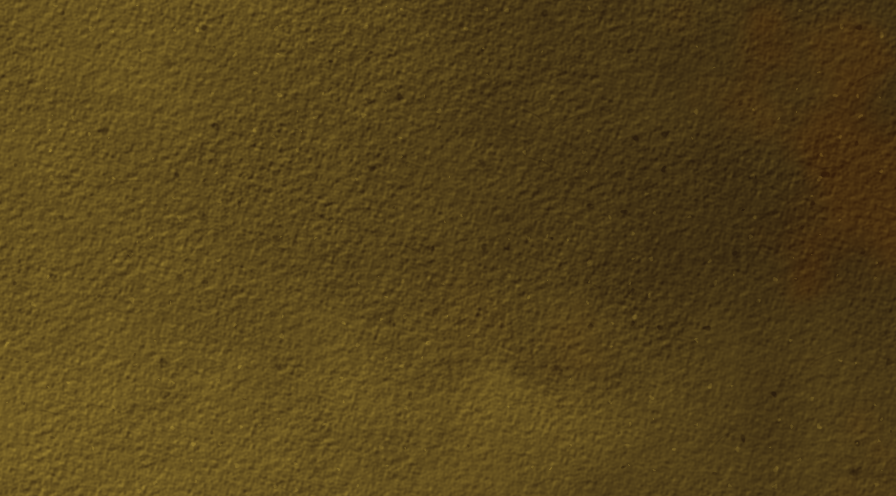
Reproduce this texture procedurally as a Shadertoy shader.

```glsl
// Rough earthen plaster in dark ochre: raking light over sandy grain, pits and scratches.

const vec3 SHADOW = vec3(0.25, 0.188, 0.075);
const vec3 OCHRE = vec3(0.51, 0.42, 0.16);
const vec3 RUST = vec3(0.035, 0.0, -0.012);
const vec2 TO_LIGHT = vec2(-0.6, 0.8);
const float GRAIN_SCALE = 105.0;    // grains per canvas height
const float GRAIN_CONTRAST = 0.62;
const float LUMP_SCALE = 26.0;
const float LUMP_CONTRAST = 0.36;
const float LUMP_ANGLE = 0.5;
const float PIT_SCALE = 13.0;
const float FLECK_SCALE = 24.0;
const int SCRATCHES = 22;

float hash(vec2 p) {
    vec3 q = fract(p.xyx * vec3(0.1031, 0.1030, 0.0973));
    q += dot(q, q.yzx + 33.33);
    return fract((q.x + q.y) * q.z);
}

vec2 hash2(vec2 p) {
    return vec2(hash(p), hash(p + 71.7));
}

float noise(vec2 p) {
    vec2 i = floor(p), f = fract(p);
    f = f * f * (3.0 - 2.0 * f);
    return mix(mix(hash(i), hash(i + vec2(1, 0)), f.x),
               mix(hash(i + vec2(0, 1)), hash(i + vec2(1, 1)), f.x), f.y);
}

mat2 rotate(float a) {
    return mat2(cos(a), -sin(a), sin(a), cos(a));
}

float fbm(vec2 p) {
    float sum = 0.0, amp = 0.5;
    for (int i = 0; i < 5; i++) {
        sum += amp * noise(p);
        p = rotate(0.6) * p * 2.03 + 17.3;
        amp *= 0.5;
    }
    return sum;
}

// Sandy surface: round grains of two sizes
float grainHeight(vec2 p) {
    vec2 q = rotate(0.35) * p * GRAIN_SCALE;
    return noise(q) + 0.5 * noise(rotate(0.9) * q * 1.8 + 40.0);
}

// Trowelled lumps, drawn out along a rising diagonal
float lumpHeight(vec2 p) {
    vec2 q = rotate(-LUMP_ANGLE) * p * LUMP_SCALE;
    q = transpose(rotate(LUMP_ANGLE * 2.0)) * rotate(LUMP_ANGLE * 2.0) * q;
    return fbm(q * vec2(0.65, 1.2) + 9.0);
}

// Ragged dots, at most one per cell
float scatter(vec2 p, float share, float radius, float seed) {
    p += 0.12 * (vec2(noise(p * 7.0), noise(p * 7.0 + 31.0)) - 0.5);
    vec2 cell = floor(p);
    vec2 centre = 0.25 + 0.5 * hash2(cell + seed);
    float size = radius * (0.5 + hash(cell + seed + 5.0));
    float present = step(hash(cell + seed + 13.0), share);
    return present * (1.0 - smoothstep(0.4, 1.3, length(fract(p) - centre) / size));
}

// Broad light: bright left and foot, dark upper right
float broadTone(vec2 uv, vec2 p) {
    float drift = fbm(p * 3.0 + 4.0) - 0.5;
    float tone = 0.56 - 0.5 * smoothstep(0.0, 0.9, uv.x + 0.12 * drift);
    tone += 0.18 * (1.0 - smoothstep(0.16, 0.46, uv.y + 0.4 * drift));
    vec2 worn = (uv - vec2(0.57, 0.2)) / vec2(0.17, 0.18);
    tone += 0.22 * exp(-dot(worn, worn)) * smoothstep(0.3, 0.6, fbm(p * 7.0));
    vec2 dusk = (uv - vec2(0.84, 0.62)) / vec2(0.2, 0.3);
    tone -= 0.07 * exp(-dot(dusk, dusk));
    return tone + 0.32 * drift + 0.2 * (fbm(p * 9.0 + 20.0) - 0.5);
}

// Fine, slightly bowed scratches
float scratches(vec2 p, float aspect) {
    float mark = 0.0;
    for (int i = 0; i < SCRATCHES; i++) {
        vec2 id = vec2(float(i), 3.0);
        vec2 q = p - hash2(id) * vec2(aspect, 1.0);
        q = rotate(mix(-0.6, 0.8, hash(id + 8.0))) * q;
        float reach = mix(0.04, 0.14, hash(id + 19.0));
        q.y += 1.2 * q.x * q.x + 0.012 * (noise(q * 35.0) - 0.5);
        float line = 1.0 - smoothstep(0.0006, 0.004, abs(q.y));
        mark = max(mark, line * (1.0 - smoothstep(0.4, 1.0, abs(q.x) / reach)));
    }
    return mark;
}

void mainImage(out vec4 fragColor, in vec2 fragCoord) {
    vec2 uv = fragCoord / iResolution.xy;
    vec2 p = fragCoord / iResolution.y;
    float tone = broadTone(uv, p);

    // Relief: slopes that face the light are brighter
    float grain = grainHeight(p) - grainHeight(p + TO_LIGHT * 0.5 / GRAIN_SCALE);
    float lump = lumpHeight(p) - lumpHeight(p + TO_LIGHT * 0.3 / LUMP_SCALE);
    float roughness = mix(1.0, 0.62, smoothstep(0.3, 0.95, uv.x));
    roughness *= 0.7 + 0.6 * fbm(p * 6.0 + 50.0);
    tone += roughness * (GRAIN_CONTRAST * grain + LUMP_CONTRAST * lump);

    // Marks
    tone -= 0.11 * scratches(p, iResolution.x / iResolution.y);
    tone -= 0.3 * scatter(p * PIT_SCALE, 0.3, 0.085, 2.0);
    tone += 0.38 * scatter(p * FLECK_SCALE, 0.22, 0.085, 37.0);

    vec3 color = mix(SHADOW, OCHRE, clamp(tone, -0.3, 1.25));
    color += RUST * smoothstep(0.45, 0.75, fbm(p * 3.5 + 80.0)) * smoothstep(0.4, 0.9, uv.x);
    fragColor = vec4(color, 1.0);
}
```
